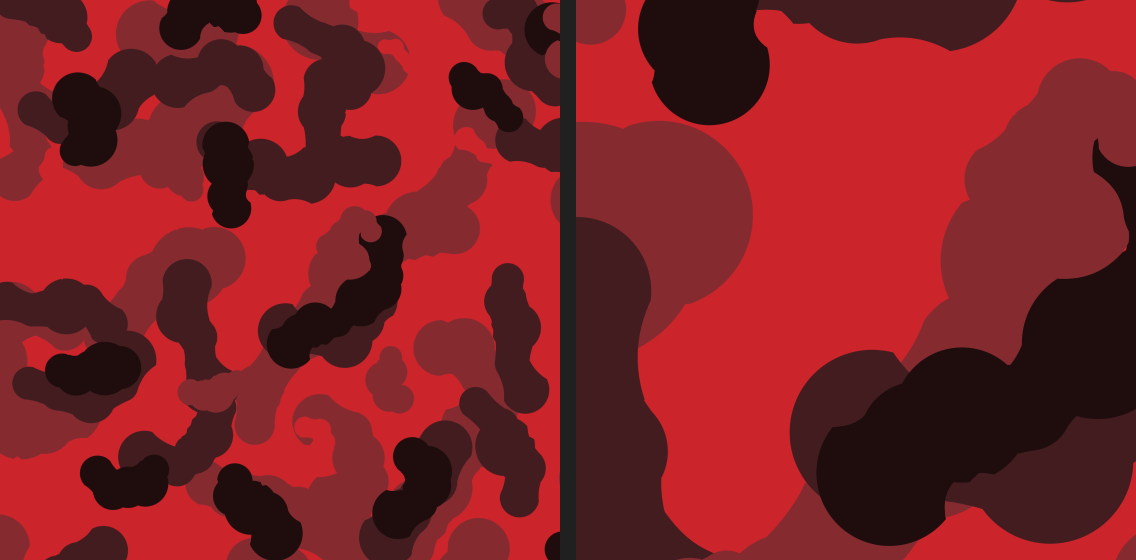
Left, the full canvas; right, a detail of the centre.
Give the GLSL for this pattern, as a WebGL 2 fragment shader.

```glsl
#version 300 es
precision highp float;

uniform vec2 u_resolution;
out vec4 fragColor;

const vec3 RED = vec3(0.80, 0.14, 0.17);
const vec3 MAROON = vec3(0.52, 0.17, 0.19);
const vec3 DARK = vec3(0.26, 0.11, 0.12);
const vec3 BLACK = vec3(0.12, 0.05, 0.05);

uint scramble(uint n) {
  n = (n ^ (n >> 16)) * 0x7feb352du;
  n = (n ^ (n >> 15)) * 0x846ca68bu;
  return n ^ (n >> 16);
}

// Three random values in 0..1 for a cell, a layer seed and a step
vec3 hash(vec2 cell, int seed, int stepIndex) {
  uvec2 c = uvec2(ivec2(cell) + 1000);
  uint n = scramble(c.x + scramble(c.y + scramble(uint(seed * 64 + stepIndex))));
  uint m = scramble(n + 1u);
  return vec3(n >> 8, m >> 8, scramble(m + 1u) >> 8) / 16777216.0;
}

// Distance to a capsule with different end radii and a slight neck
float taperedCapsule(vec2 p, vec2 a, vec2 b, float ra, float rb) {
  vec2 ab = b - a;
  float h = clamp(dot(p - a, ab) / dot(ab, ab), 0.0, 1.0);
  return length(p - a - ab * h) - mix(ra, rb, h) * (1.0 - 0.5 * h * (1.0 - h));
}

// Distance to scattered blobs, each a short wandering chain of discs
float blobs(vec2 p, float density, float radius, float stride, int seed) {
  vec2 home = floor(p * density);
  float d = 1.0;
  for (int j = -1; j <= 1; j++) {
    for (int i = -1; i <= 1; i++) {
      vec2 cell = home + vec2(i, j);
      vec3 start = hash(cell, seed, 0);
      float heading = -0.3 + (start.z - 0.5) * 2.8;
      vec2 a = (cell + mix(vec2(0.15), vec2(0.85), start.xy)) / density;
      a -= 2.0 * stride * vec2(cos(heading), sin(heading));
      float ra = radius * mix(0.65, 1.3, hash(cell, seed, 9).x);
      for (int k = 1; k <= 4; k++) {
        vec3 rnd = hash(cell, seed, k);
        heading += (rnd.x - 0.5) * 2.2;
        vec2 b = a + stride * mix(0.7, 1.3, rnd.y) * vec2(cos(heading), sin(heading));
        float rb = radius * mix(0.65, 1.3, rnd.z);
        d = min(d, taperedCapsule(p, a, b, ra, rb));
        a = b;
        ra = rb;
      }
    }
  }
  return d;
}

// Lays a flat colour over the base wherever the distance is negative
vec3 paint(vec3 base, vec3 ink, float d) {
  float edge = 0.7 / u_resolution.y;
  return mix(base, ink, 1.0 - smoothstep(-edge, edge, d));
}

void main() {
  vec2 p = gl_FragCoord.xy / u_resolution.y;
  vec3 color = RED;

  // Large patches, with a few bites taken out of them
  color = paint(color, MAROON, blobs(p, 3.8, 0.055, 0.057, 3));
  color = paint(color, RED, blobs(p, 2.5, 0.018, 0.022, 17));

  // Darker and smaller patches on top
  color = paint(color, DARK, blobs(p, 3.6, 0.042, 0.050, 29));
  color = paint(color, BLACK, blobs(p, 3.2, 0.038, 0.032, 41));

  // Small patches that overlap the dark ones
  color = paint(color, MAROON, blobs(p, 2.1, 0.028, 0.026, 53));

  fragColor = vec4(color, 1.0);
}
```
